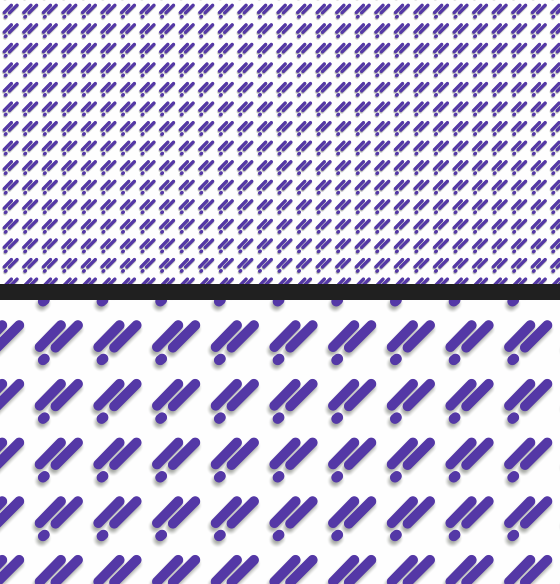
Top: the whole. Bottom: its middle third, enlarged.
Reproduce this pattern procedurally as a WebGL 2 fragment shader.

```glsl
#version 300 es
precision highp float;
// Rows of slanted purple double bars with a dot, each casting a soft grey shadow on white.

uniform vec2 u_resolution;
out vec4 outColor;

// Distance to a rounded bar from a to b
float bar(vec2 p, vec2 a, vec2 b, float radius) {
    vec2 ab = b - a;
    float t = clamp(dot(p - a, ab) / dot(ab, ab), 0.0, 1.0);
    return length(p - a - ab * t) - radius;
}

// Two parallel bars, with a short dot in line with the right one
float motif(vec2 p) {
    float left = bar(p, vec2(0.22, 0.64), vec2(0.58, 0.27), 0.085);
    float right = bar(p, vec2(0.49, 0.65), vec2(0.87, 0.27), 0.085);
    float spot = bar(p, vec2(0.275, 0.865), vec2(0.305, 0.84), 0.085);
    return min(min(left, right), spot);
}

void main() {
    // Square cells, 28.63 across the canvas, counted from the top left
    float cellsAcross = 28.63;
    float pixel = cellsAcross / u_resolution.x;
    vec2 grid = vec2(gl_FragCoord.x, u_resolution.y - gl_FragCoord.y) * pixel;
    vec2 cell = fract(grid - vec2(0.0, 0.1)) + vec2(0.0, 0.1);

    // Soft shadow below and slightly left
    vec3 color = vec3(0.995);
    float shadowDistance = motif(cell - vec2(-0.02, 0.06));
    float shadow = 1.0 - smoothstep(-0.06, 0.06, shadowDistance);
    color = mix(color, vec3(0.66, 0.67, 0.65), shadow);

    // Purple shapes with smooth edges
    float fill = 1.0 - smoothstep(-0.6 * pixel, 0.6 * pixel, motif(cell));
    color = mix(color, vec3(0.33, 0.22, 0.65), fill);

    outColor = vec4(color, 1.0);
}
```
